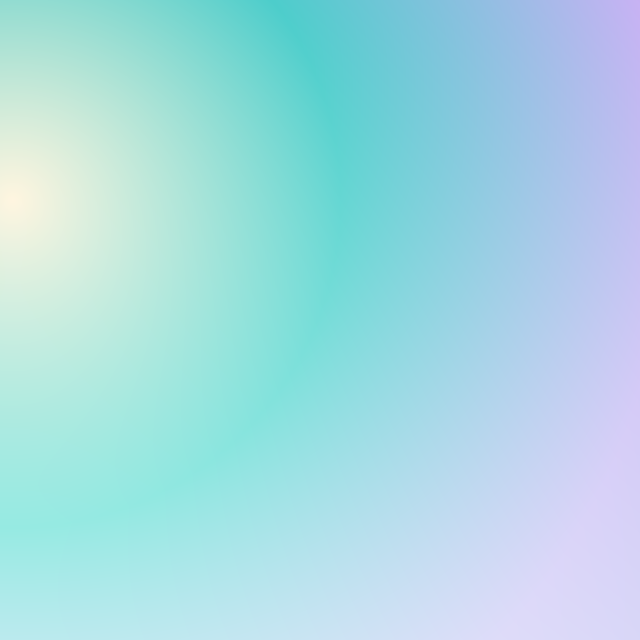
A WebGL 2 fragment shader for this background:

```glsl
#version 300 es
precision highp float;

uniform vec2 u_resolution;
out vec4 outColor;

// Layout, in canvas units
const vec2 GLOW_CENTER = vec2(0.02, 0.687);
const float RING_STEP = 0.512;
const float FADE_POWER = 1.15;

// Radial palette along the top edge
const vec3 CREAM_TOP = vec3(1.0, 0.953, 0.855);
const vec3 TEAL_TOP = vec3(0.300, 0.804, 0.796);
const vec3 LAVENDER_TOP = vec3(0.780, 0.700, 0.955);
const vec3 OUTER_TOP = vec3(0.640, 0.640, 0.930);

// Paler radial palette along the bottom edge
const vec3 CREAM_BOTTOM = vec3(1.0, 0.988, 0.941);
const vec3 TEAL_BOTTOM = vec3(0.660, 0.945, 0.910);
const vec3 LAVENDER_BOTTOM = vec3(0.872, 0.862, 0.978);
const vec3 OUTER_BOTTOM = vec3(0.804, 0.804, 0.953);

// Piecewise linear blend through four evenly spaced stops
vec3 radialRamp(float stop, vec3 core, vec3 ring, vec3 rim, vec3 outer) {
    vec3 color = mix(core, ring, clamp(stop, 0.0, 1.0));
    color = mix(color, rim, clamp(stop - 1.0, 0.0, 1.0));
    return mix(color, outer, clamp(stop - 2.0, 0.0, 1.0));
}

void main() {
    vec2 uv = gl_FragCoord.xy / u_resolution;
    float stop = distance(uv, GLOW_CENTER) / RING_STEP;

    // The same rings in deep and pale tones
    vec3 deep = radialRamp(stop, CREAM_TOP, TEAL_TOP, LAVENDER_TOP, OUTER_TOP);
    vec3 pale = radialRamp(stop, CREAM_BOTTOM, TEAL_BOTTOM, LAVENDER_BOTTOM, OUTER_BOTTOM);

    // Lighten towards the bottom
    float fade = pow(1.0 - uv.y, FADE_POWER);
    outColor = vec4(mix(deep, pale, fade), 1.0);
}
```
